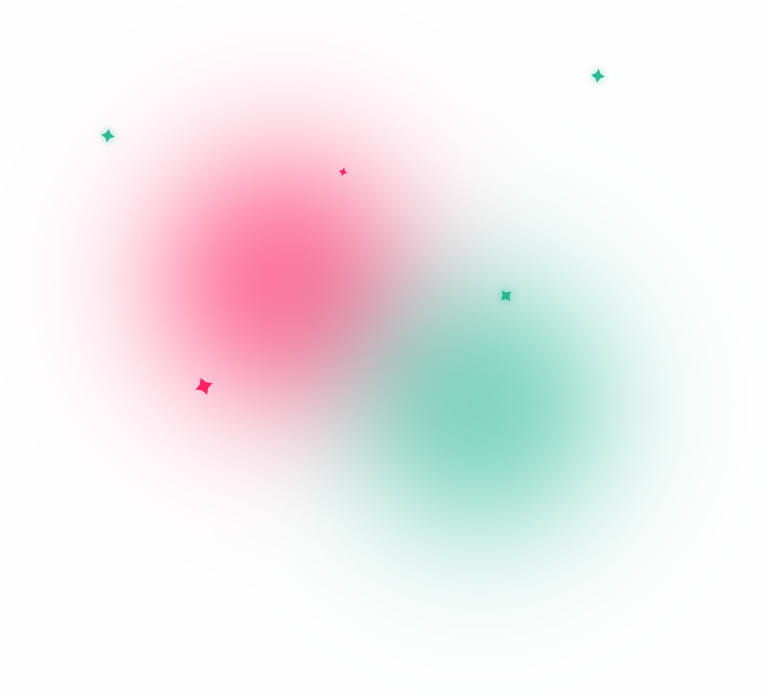
This background is drawn by a WebGL 2 fragment shader. Its source:

```glsl
#version 300 es
precision highp float;
// Two soft glows, rose and mint, overlap on a near-white ground, with five
// small tilted sparkles. Each glow is a flattened Gaussian; each sparkle is a
// four-pointed star folded into one octant, with a faint halo if it is mint.
uniform vec2 u_resolution;
out vec4 fragColor;

const vec3 ROSE = vec3(1.0, 0.09, 0.36);
const vec3 MINT = vec3(0.10, 0.71, 0.56);

// Bell-shaped falloff, slightly flatter on top than a Gaussian
float glow(vec2 p, float radius) {
    return exp(-pow(length(p) / radius, 2.25));
}

// Signed distance to a concave four-pointed star
float starDistance(vec2 p, float radius, float tilt) {
    float c = cos(tilt), s = sin(tilt);
    p = abs(mat2(c, -s, s, c) * p);
    if (p.y > p.x) p = p.yx;
    float waist = 0.36 * radius;
    return dot(p - vec2(radius, 0.0), normalize(vec2(waist, radius - waist)));
}

void main() {
    // Height of the canvas is one unit
    vec2 p = gl_FragCoord.xy / u_resolution.y;
    float pixel = 1.0 / u_resolution.y;

    // Glows, mint over rose
    vec3 color = vec3(0.996);
    color = mix(color, ROSE, 0.58 * glow(p - vec2(0.407, 0.595), 0.197));
    color = mix(color, MINT, 0.53 * glow(p - vec2(0.690, 0.418), 0.199));

    // Sparkles: center, radius, tilt; the first three are mint
    vec4 sparkles[5] = vec4[5](
        vec4(0.155, 0.805, 0.0098, -0.15),
        vec4(0.859, 0.891, 0.0100, -0.12),
        vec4(0.727, 0.575, 0.0098, 0.70),
        vec4(0.493, 0.753, 0.0062, -0.25),
        vec4(0.293, 0.445, 0.0130, 0.36));
    for (int i = 0; i < 5; i++) {
        vec4 star = sparkles[i];
        vec2 offset = p - star.xy;
        bool isMint = i < 3;
        vec3 tint = isMint ? MINT : ROSE;
        float halo = isMint ? 0.22 * glow(offset, 0.011) : 0.0;
        float d = starDistance(offset, star.z, star.w);
        float body = 0.93 * smoothstep(0.7 * pixel, -0.7 * pixel, d);
        color = mix(color, tint, max(halo, body));
    }

    fragColor = vec4(color, 1.0);
}
```
